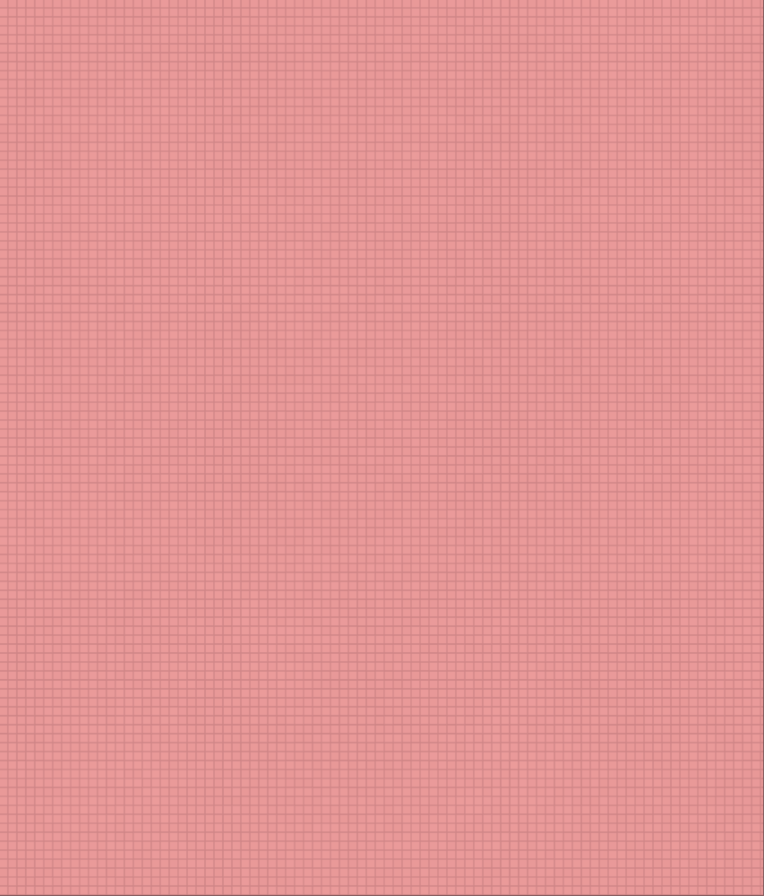
Write a WebGL 1 fragment shader that draws this pattern.

```glsl
precision highp float;
// Fine pink woven check: a square grid of soft, darker rose lines,
// 100 cells down and about 85 across. Each line varies a little in
// strength, the cells carry faint mottling, and two edges are dark.

uniform vec2 u_resolution;

const float CELLS_DOWN = 100.0;
const float LINE_CENTRE = 0.88;
const float LINE_HALF_WIDTH = 0.10;
const vec3 CLOTH = vec3(0.915, 0.602, 0.600);
const vec3 THREAD = vec3(0.815, 0.525, 0.530);
const vec3 EDGE = vec3(0.46, 0.33, 0.34);

float hash(vec2 p) {
  p = fract(p * vec2(0.1031, 0.1137));
  p += dot(p, p.yx + 33.33);
  return fract((p.x + p.y) * p.x * 47.0);
}

float valueNoise(vec2 p) {
  vec2 cell = floor(p);
  vec2 f = fract(p);
  f = f * f * (3.0 - 2.0 * f);
  float low = mix(hash(cell), hash(cell + vec2(1.0, 0.0)), f.x);
  float high = mix(hash(cell + vec2(0.0, 1.0)), hash(cell + 1.0), f.x);
  return mix(low, high, f.y);
}

// Coverage of one repeating line per unit, centred at LINE_CENTRE.
float lineCoverage(float t, float halfWidth, float soft) {
  float d = abs(fract(t - LINE_CENTRE + 0.5) - 0.5);
  return 1.0 - smoothstep(halfWidth - soft, halfWidth + soft, d);
}

// Strength of the nearest line, with slow and per-line variation.
float lineStrength(float t, float seed) {
  float index = floor(t - LINE_CENTRE + 0.5);
  float slow = valueNoise(vec2(index * 0.16, seed));
  return 0.58 + 0.18 * slow + 0.14 * hash(vec2(index + 7.0, seed));
}

void main() {
  // Cell units, counted from the top left.
  float scale = CELLS_DOWN / u_resolution.y;
  vec2 size = u_resolution * scale;
  vec2 p = gl_FragCoord.xy * scale;
  p.y = size.y - p.y;
  float soft = max(0.08, 0.6 * scale);

  // Crossing threads.
  float vertical = lineCoverage(p.x, LINE_HALF_WIDTH, soft) * lineStrength(p.x, 3.0);
  float horizontal = lineCoverage(p.y, LINE_HALF_WIDTH, soft) * lineStrength(p.y, 11.0);
  float thread = 1.0 - (1.0 - 0.9 * vertical) * (1.0 - horizontal);

  // Cloth with faint variation from cell to cell and across the sheet.
  float mottling = hash(floor(p - LINE_CENTRE) + 5.0) - 0.5;
  float broad = valueNoise(p * 0.07 + 20.0) - 0.5;
  vec3 colour = mix(CLOTH, THREAD, thread) + 0.010 * mottling + 0.008 * broad;

  // Dark hairline along the right and bottom edges.
  vec2 inset = size - p;
  float edge = 1.0 - smoothstep(0.10, 0.10 + soft, min(inset.x, inset.y));
  colour = mix(colour, EDGE, 0.8 * edge);

  gl_FragColor = vec4(colour, 1.0);
}
```
